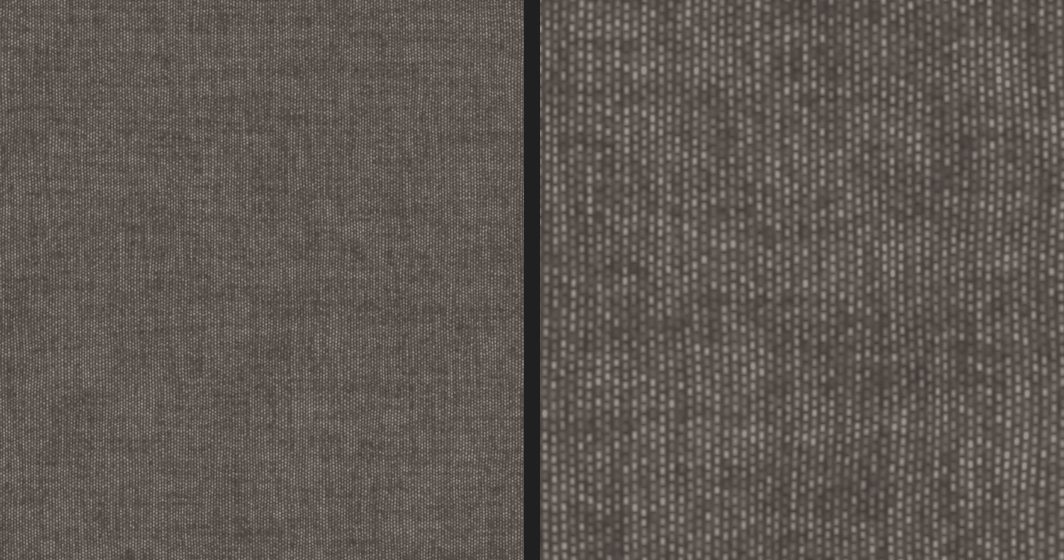
Left: the whole. Right: its middle third, enlarged.
A Shadertoy shader for this texture:

```glsl
// A fine woven cloth in warm grey-brown: pale, upright, staggered stitches on
// a dark ground. Each stitch has its own brightness, and stretched noise adds
// slubs along the warp and weft under broad, faint clouds.

float hash(vec2 p) {
    return fract(sin(dot(p, vec2(127.1, 311.7))) * 43758.5453);
}

float noise(vec2 p) {
    vec2 cell = floor(p), f = fract(p);
    f = f * f * (3.0 - 2.0 * f);
    float low = mix(hash(cell), hash(cell + vec2(1.0, 0.0)), f.x);
    float high = mix(hash(cell + vec2(0.0, 1.0)), hash(cell + vec2(1.0, 1.0)), f.x);
    return mix(low, high, f.y);
}

// Brightness of the cloth, from dark ground (0) to pale thread (1)
float weaveTone(vec2 uv) {
    // Uneven threads along and across the cloth
    float weft = noise(uv * vec2(17.0, 150.0) + 31.0);
    float warp = noise(uv * vec2(190.0, 24.0) + 67.0);
    float cloud = 0.5 * noise(uv * vec2(7.0, 9.0)) + 0.5 * noise(uv * vec2(21.0, 32.0) + 5.0);
    float slub = 0.19 * (weft - 0.5) + 0.19 * (warp - 0.5) + 0.12 * (cloud - 0.5);

    // Slightly wandering grid, every other column shifted by half a stitch
    vec2 wander = vec2(noise(uv * vec2(30.0, 14.0)), noise(uv * vec2(14.0, 30.0) + 13.0));
    vec2 grid = (uv + 0.004 * wander) * vec2(190.0, 164.0);
    float column = floor(grid.x);
    grid.y += 0.5 * mod(column, 2.0) + 0.3 * hash(vec2(column, 7.0));

    // Upright stitch that fades to nothing at the edge of its cell
    vec2 profile = 0.5 - 0.5 * cos(6.28318 * fract(grid));
    float stitch = profile.x * sqrt(profile.y);
    float strength = 0.25 + 0.62 * hash(floor(grid)) + 1.2 * slub;

    float fibre = noise(uv * vec2(330.0, 240.0) + 91.0) - 0.5;
    return 0.17 + 0.45 * slub + 0.22 * fibre + stitch * max(strength, 0.1);
}

void mainImage(out vec4 fragColor, in vec2 fragCoord) {
    // Average a 3 x 3 grid of samples, as the threads are very fine
    float tone = 0.0;
    for (int i = 0; i < 9; i++) {
        vec2 offset = (vec2(i % 3, i / 3) - 1.0) / 3.0;
        tone += weaveTone((fragCoord + offset) / iResolution.y) / 9.0;
    }

    vec3 darkGround = vec3(0.255, 0.228, 0.213);
    vec3 paleThread = vec3(0.600, 0.572, 0.545);
    fragColor = vec4(mix(darkGround, paleThread, clamp(tone, 0.0, 1.0)), 1.0);
}
```
